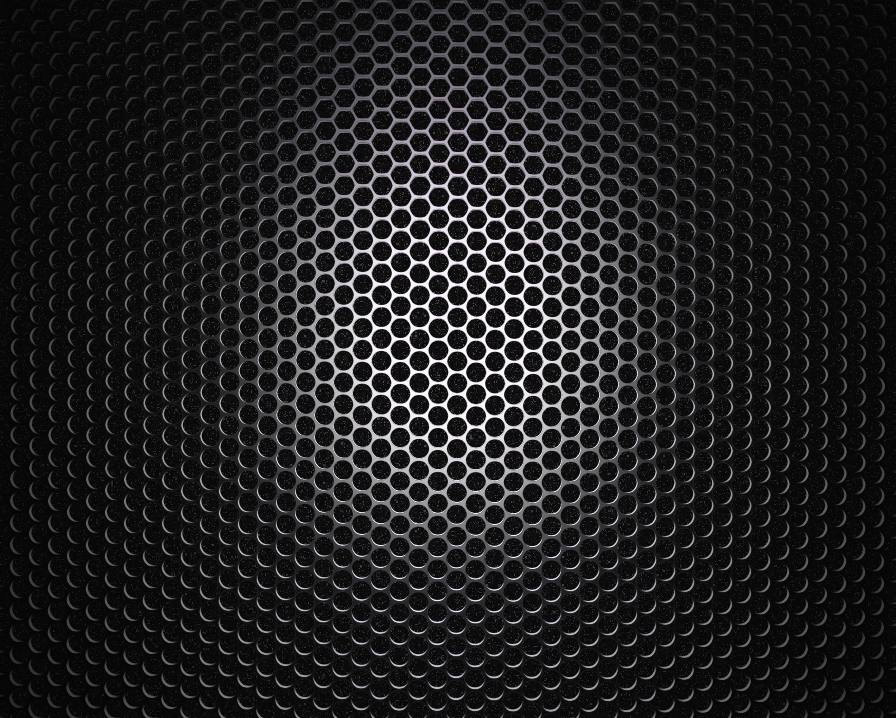
A WebGL 1 fragment shader for this pattern:

```glsl
precision highp float;
// Perforated dark metal sheet with a hexagonal hole lattice, lit by a central spotlight.

uniform vec2 u_resolution;

const float PITCH = 0.03054;                // distance between hole centres
const float HOLE_RADIUS = 0.452;            // in pitches
const vec2 SKEW = vec2(-0.004, 0.007);      // slight tilt of columns and rows
const vec2 LATTICE_ORIGIN = vec2(0.0130, -0.0033);
const vec2 LIGHT_CENTRE = vec2(0.008, 0.035);

const vec3 FLOOR_COLOUR = vec3(0.040, 0.039, 0.044);
const vec3 METAL_COLOUR = vec3(0.95, 0.93, 0.95);
const vec3 VIOLET_METAL = vec3(0.84, 0.79, 0.88);
const vec3 RIM_COLOUR = vec3(0.94, 0.92, 0.98);

// Sineless hash
float hash(vec2 p) {
  vec3 q = fract(p.xyx * 0.1031);
  q += dot(q, q.yzx + 33.33);
  return fract((q.x + q.y) * q.z);
}

// Offset from the nearest centre of a staggered-column lattice of unit pitch
vec2 hexCell(vec2 p) {
  vec2 period = vec2(sqrt(3.0), 1.0);
  vec2 a = mod(p + 0.5 * period, period) - 0.5 * period;
  vec2 b = mod(p, period) - 0.5 * period;
  return dot(a, a) < dot(b, b) ? a : b;
}

// Hole outline: a circle that can morph into a flat-topped hexagon
float holeDistance(vec2 q, float hexness) {
  vec2 a = abs(q);
  float hexagon = max(a.y, 0.866 * a.x + 0.5 * a.y) - HOLE_RADIUS;
  return mix(length(q) - HOLE_RADIUS, hexagon, hexness);
}

float coverage(float dist, float blur) {
  return 1.0 - smoothstep(-blur, blur, dist);
}

// Elliptical falloff, with separate reach above and below the centre
float spotlight(vec2 p, float side, float above, float below, float steepness) {
  vec2 reach = vec2(side, p.y > 0.0 ? above : below);
  return exp(-pow(length(p / reach), steepness));
}

// Fine glitter on the floor behind the holes
float glitter(vec2 p) {
  float grain = hash(floor(p * 640.0) + 900.0);
  return 0.25 * grain * grain + pow(grain, 16.0);
}

void main() {
  vec2 p = (gl_FragCoord.xy - 0.5 * u_resolution) / u_resolution.y;
  vec2 fromLight = p - LIGHT_CENTRE;
  float blur = 0.65 / (u_resolution.y * PITCH);

  // Lattice of holes; those above the light look more hexagonal
  vec2 lattice = p - LATTICE_ORIGIN;
  vec2 cell = hexCell((lattice + SKEW * lattice.yx) / PITCH);
  float hexness = 0.12 + 0.6 * smoothstep(0.08, 0.40, p.y);
  float outline = holeDistance(cell, hexness);
  float hole = coverage(outline, blur);

  // Back of each hole, shifted inward by parallax to bare its outer wall
  vec2 parallax = 0.0062 * p / PITCH;
  float back = coverage(holeDistance(cell + parallax, hexness), blur);
  float wall = hole * (1.0 - back);
  float facing = dot(cell, p) / max(length(cell) * length(p), 0.0001);
  float arc = smoothstep(-0.1, 0.95, facing);

  // Light on the face, its bevelled edges, the hole walls and the floor
  float faceLight = min(1.1 * spotlight(fromLight, 0.25, 0.41, 0.29, 2.8), 1.0);
  float bevel = exp(-pow(outline / 0.055, 2.0));
  float bevelLight = spotlight(fromLight, 0.34, 0.52, 0.40, 2.5) * bevel;
  float wallLight = spotlight(fromLight, 0.49, 0.58, 0.68, 2.0);
  wallLight *= arc * mix(1.3, 0.6, smoothstep(-0.15, 0.45, p.y));
  float floorLight = spotlight(fromLight, 0.60, 0.60, 0.75, 2.0);

  // Composite from the back to the front
  vec3 base = FLOOR_COLOUR * mix(0.4, 1.0, floorLight);
  vec3 colour = base + 0.24 * glitter(p) * floorLight;
  colour = mix(colour, base + RIM_COLOUR * wallLight, wall);
  vec3 metal = mix(METAL_COLOUR, VIOLET_METAL, smoothstep(0.05, 0.40, p.y));
  vec3 face = base + metal * max(faceLight, 0.45 * bevelLight);
  colour = mix(face, colour, hole);

  gl_FragColor = vec4(min(colour, 1.0), 1.0);
}
```
